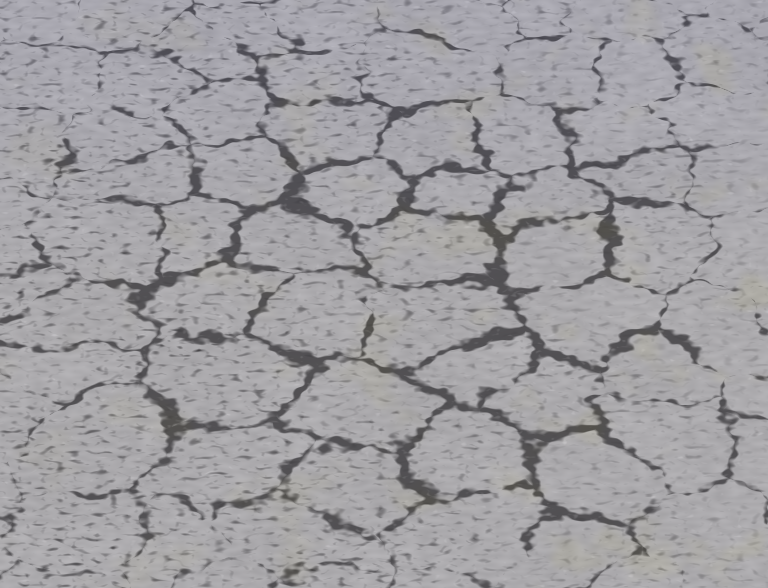
A Shadertoy shader for this texture:

```glsl
const vec3 ASPHALT_TINT = vec3(0.002, -0.004, 0.008);
const vec3 BLUE_CAST = vec3(-0.012, -0.010, 0.012);
const vec3 MOSS_CAST = vec3(0.006, 0.004, -0.035);

vec2 hash2(vec2 cell) {
    vec3 q = fract(cell.xyx * vec3(0.1031, 0.1030, 0.0973));
    q += dot(q, q.yzx + 33.33);
    return fract((q.xx + q.yz) * q.zy);
}

float gradientDot(vec2 cell, vec2 offset) {
    float angle = 6.28318 * hash2(cell).x;
    return dot(vec2(cos(angle), sin(angle)), offset);
}

float gradientNoise(vec2 p) {
    vec2 i = floor(p), f = fract(p);
    vec2 u = f * f * f * (f * (f * 6.0 - 15.0) + 10.0);
    vec2 e = vec2(0.0, 1.0);
    float low = mix(gradientDot(i, f), gradientDot(i + e.yx, f - e.yx), u.x);
    float high = mix(gradientDot(i + e.xy, f - e.xy), gradientDot(i + e.yy, f - e.yy), u.x);
    return mix(low, high, u.y);
}

float fbm(vec2 p, int octaves) {
    float sum = 0.0, amplitude = 1.0;
    for (int i = 0; i < octaves; i++) {
        sum += amplitude * gradientNoise(p);
        p = mat2(1.6, 1.2, -1.2, 1.6) * p + 17.3;
        amplitude *= 0.5;
    }
    return sum;
}

vec2 seedOffset(vec2 cell) {
    return 0.1 + 0.8 * hash2(cell + 41.0);
}

// Distance to the nearest border between Voronoi plates
float plateBorder(vec2 p) {
    vec2 base = floor(p), f = fract(p);
    vec2 nearest = vec2(0.0), nearestCell = vec2(0.0);
    float best = 8.0;
    for (int y = -1; y <= 1; y++)
    for (int x = -1; x <= 1; x++) {
        vec2 cell = vec2(x, y);
        vec2 r = cell + seedOffset(base + cell) - f;
        if (dot(r, r) < best) {
            best = dot(r, r);
            nearest = r;
            nearestCell = cell;
        }
    }
    float border = 8.0;
    for (int y = -2; y <= 2; y++)
    for (int x = -2; x <= 2; x++) {
        vec2 cell = nearestCell + vec2(x, y);
        vec2 r = cell + seedOffset(base + cell) - f;
        vec2 gap = r - nearest;
        if (dot(gap, gap) > 0.0001)
            border = min(border, dot(0.5 * (nearest + r), normalize(gap)));
    }
    return border;
}

// Broken, ragged cracks; zone sets how far they have opened
float crackMask(vec2 ground, vec2 p, float zone) {
    vec2 warp = vec2(fbm(ground * 2.3, 3), fbm(ground * 2.3 + 50.0, 3));
    float border = plateBorder(ground + 0.17 * warp);
    float patches = fbm(p * vec2(9.0, 13.0) + 7.0, 2);
    float ragged = gradientNoise(p * vec2(50.0, 95.0) + 3.0);
    float halfWidth = 0.055 * zone + 0.07 * patches - 0.012;
    return 1.0 - smoothstep(-0.025, 0.028, border - halfWidth + 0.07 * ragged);
}

// Small flat pits and chips
float grainMask(vec2 p, vec2 frequency, float low, float high) {
    vec2 q = p * frequency;
    return smoothstep(low, high, gradientNoise(q + 0.4 * gradientNoise(q * 0.6)));
}

void mainImage(out vec4 fragColor, in vec2 fragCoord) {
    vec2 uv = fragCoord / iResolution.xy;
    vec2 p = fragCoord / iResolution.y;

    // Foreshortened road plane
    vec2 ground = vec2((p.x - 0.65) * (4.4 + 1.3 * p.y), p.y * (6.6 + 2.2 * p.y)) + 20.0;

    // Cracks are strongest near the centre
    float zone = 1.0 - smoothstep(0.15, 0.85, length((uv - vec2(0.5, 0.48)) * vec2(1.15, 1.1)));
    float cracks = crackMask(ground, p, zone);

    // Pitting is denser on the left and in patches
    float roughness = 0.8 - 0.45 * smoothstep(0.2, 1.0, uv.x) + 0.5 * fbm(p * vec2(4.0, 7.0), 2);
    roughness = clamp(roughness + 0.25 * cracks, 0.2, 1.15);
    float pits = grainMask(p + 5.0, vec2(44.0, 115.0), 0.15, 0.65);
    float finePits = grainMask(p + 9.0, vec2(75.0, 150.0), 0.2, 0.65);
    float chips = grainMask(p + 13.0, vec2(60.0, 120.0), 0.35, 0.7);

    // Layered tone of worn asphalt
    float tone = 0.672 + 0.02 * fbm(p * vec2(5.0, 8.0) + 31.0, 3);
    tone += 0.05 * gradientNoise(p * vec2(38.0, 100.0)) + 0.06 * chips;
    tone -= roughness * (0.34 * pits + 0.16 * finePits);
    tone = mix(tone, 0.27 + 0.12 * finePits, 0.88 * cracks);

    // Cool far end and faint mossy stains
    float moss = smoothstep(0.1, 0.6, fbm(p * vec2(7.0, 9.0) + 70.0, 3));
    vec3 color = max(tone, 0.2) + ASPHALT_TINT;
    color += BLUE_CAST * smoothstep(0.45, 1.0, uv.y) + MOSS_CAST * moss * (0.4 + 0.6 * uv.x);
    fragColor = vec4(color, 1.0);
}
```
